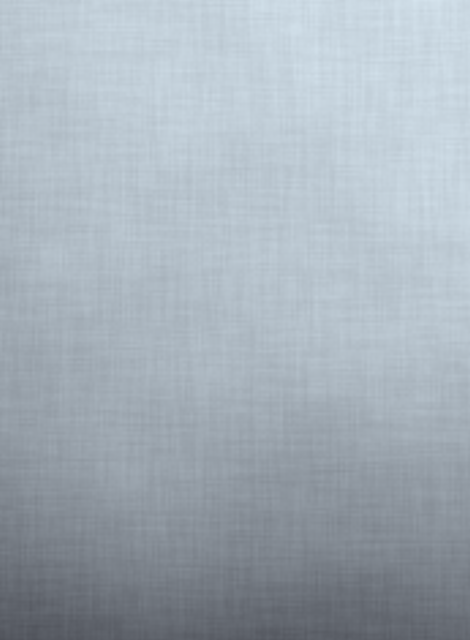
A Shadertoy shader for this texture:

```glsl
const vec3 SHADOW = vec3(0.405, 0.425, 0.457);
const vec3 LIGHT = vec3(0.76, 0.812, 0.85);
const float FALLOFF = 2.4;        // how fast the light rises from the bottom
const float LIGHT_GAIN = 1.14;
const float DARK_EDGE = 0.03;     // height where the shadow colour sits
const float SIDE_TILT = 0.14;     // left darker, right lighter
const float CLOUD_SCALE = 3.6;
const float CLOUD_DEPTH = 0.34;
const float FINE_DEPTH = 0.13;
const float COARSE_DEPTH = 0.09;
const vec2 FINE_THREAD = vec2(24.0, 235.0);    // cells along and across
const vec2 COARSE_THREAD = vec2(13.0, 110.0);
const float GRAIN_SCALE = 170.0;
const float GRAIN_DEPTH = 0.04;

float hash(vec2 p) {
    return fract(sin(dot(p, vec2(127.1, 311.7))) * 43758.5453);
}

float valueNoise(vec2 p) {
    vec2 cell = floor(p);
    vec2 f = fract(p);
    f = f * f * (3.0 - 2.0 * f);
    float low = mix(hash(cell), hash(cell + vec2(1.0, 0.0)), f.x);
    float high = mix(hash(cell + vec2(0.0, 1.0)), hash(cell + 1.0), f.x);
    return mix(low, high, f.y);
}

// Soft blotches, centred on zero
float clouds(vec2 p) {
    float sum = 0.0;
    float weight = 0.5;
    for (int octave = 0; octave < 5; octave++) {
        sum += weight * (valueNoise(p) - 0.5);
        p = mat2(0.8, 0.6, -0.6, 0.8) * p * 2.0 + 17.3;
        weight *= 0.5;
    }
    return sum;
}

// Streaks of thread running both ways, centred on zero
float weave(vec2 p, vec2 thread) {
    float weft = valueNoise(p * thread);
    float warp = valueNoise(p.yx * thread + 53.7);
    return 0.5 * (weft + warp) - 0.5;
}

void mainImage(out vec4 fragColor, in vec2 fragCoord) {
    vec2 uv = fragCoord / iResolution.xy;
    vec2 p = fragCoord / iResolution.y;

    // Broad lighting
    float tone = LIGHT_GAIN * (1.0 - exp(-FALLOFF * (uv.y - DARK_EDGE)));
    tone += SIDE_TILT * (uv.x - 0.5);
    tone += CLOUD_DEPTH * clouds(p * CLOUD_SCALE + 4.2);

    // Cloth
    tone += FINE_DEPTH * weave(p, FINE_THREAD);
    tone += COARSE_DEPTH * weave(p + 3.1, COARSE_THREAD);
    tone += GRAIN_DEPTH * (valueNoise(p * GRAIN_SCALE) - 0.5);

    fragColor = vec4(clamp(mix(SHADOW, LIGHT, tone), 0.0, 1.0), 1.0);
}
```
